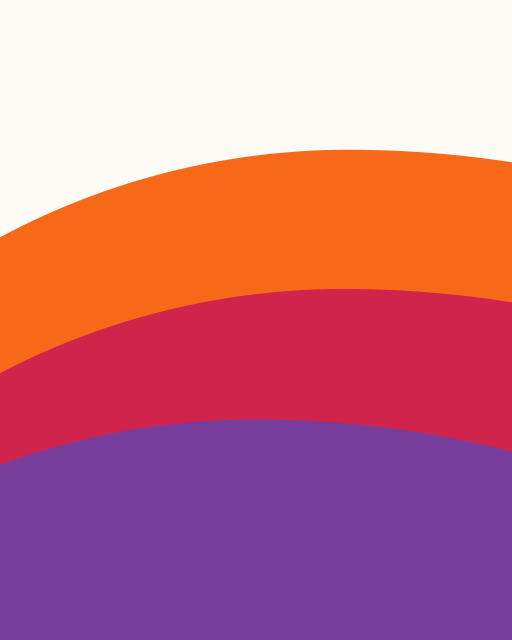
Reproduce this background procedurally as a Shadertoy shader.

```glsl
const vec3 CREAM  = vec3(0.995, 0.981, 0.961);
const vec3 ORANGE = vec3(0.969, 0.408, 0.094);
const vec3 RED    = vec3(0.820, 0.141, 0.298);
const vec3 PURPLE = vec3(0.463, 0.239, 0.616);

// Hill crests and radii, in units of the canvas height
const vec2 ORANGE_CREST = vec2(0.5443, 0.7660);
const vec2 RED_CREST    = vec2(0.5365, 0.5485);
const vec2 PURPLE_CREST = vec2(0.3997, 0.3446);
const vec2 ORANGE_RADII = vec2(1.151, 1.677);   // left, right of the crest
const vec2 RED_RADII    = vec2(1.160, 1.671);
const vec2 PURPLE_RADII = vec2(1.161, 1.618);

// Signed distance to a hill made of two arcs that meet at the crest
float hillDistance(vec2 p, vec2 crest, vec2 radii) {
    float radius = p.x < crest.x ? radii.x : radii.y;
    return length(p - crest + vec2(0.0, radius)) - radius;
}

// Antialiased coverage of the inside of a shape
float coverage(float dist) {
    return clamp(0.5 - dist * iResolution.y, 0.0, 1.0);
}

void mainImage(out vec4 fragColor, in vec2 fragCoord) {
    vec2 p = fragCoord / iResolution.y;

    // Hills from back to front
    vec3 color = CREAM;
    color = mix(color, ORANGE, coverage(hillDistance(p, ORANGE_CREST, ORANGE_RADII)));
    color = mix(color, RED,    coverage(hillDistance(p, RED_CREST, RED_RADII)));
    color = mix(color, PURPLE, coverage(hillDistance(p, PURPLE_CREST, PURPLE_RADII)));

    fragColor = vec4(color, 1.0);
}
```
